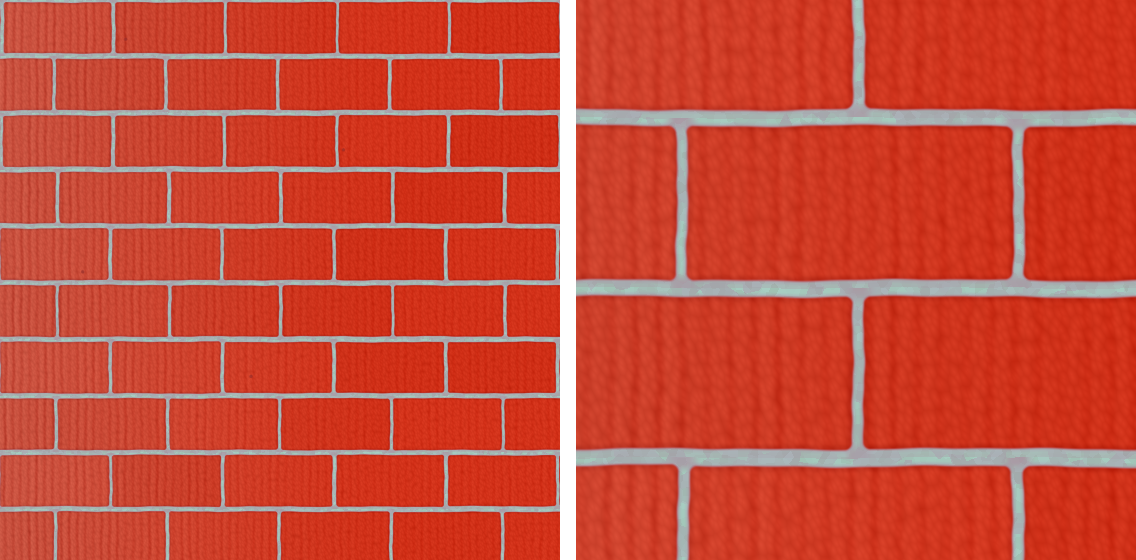
Left: the whole. Right: its middle third, enlarged.
Give the GLSL for this texture, as a WebGL 1 fragment shader.

```glsl
precision highp float;
uniform vec2 u_resolution;

const vec2 PITCH = vec2(0.1997, 0.1011);
const vec2 JOINT_HALF = vec2(0.0035, 0.0052);
const float CORNER = 0.004;
const float RIDGES = 70.0;
const float TAU = 6.28318;

const vec3 RED = vec3(0.815, 0.185, 0.09);
const vec3 FADED_RED = vec3(0.775, 0.315, 0.245);
const vec3 GREY = vec3(0.65, 0.69, 0.70);
const vec3 MINT = vec3(0.64, 0.78, 0.73);
const vec3 MAUVE = vec3(0.67, 0.55, 0.62);
const vec3 ROSE = vec3(0.72, 0.37, 0.41);

float hash(vec2 p) {
  return fract(sin(dot(p, vec2(127.1, 311.7))) * 4375.85);
}

// Nearest feature point: x = distance, y = random value of its cell
vec2 cellular(vec2 p) {
  vec2 cell = floor(p);
  vec2 nearest = vec2(8.0, 0.0);
  for (int j = -1; j <= 1; j++) {
    for (int i = -1; i <= 1; i++) {
      vec2 id = cell + vec2(float(i), float(j));
      vec2 point = id + vec2(hash(id), hash(id + 37.0));
      float dist = length(p - point);
      if (dist < nearest.x) nearest = vec2(dist, hash(id + 71.0));
    }
  }
  return nearest;
}

float waves(float t, float seed) {
  return 0.5 * sin(t + seed) + 0.3 * sin(2.3 * t + 1.7 * seed)
       + 0.2 * sin(5.1 * t + 2.9 * seed);
}

float roundedBox(vec2 p, vec2 halfSize, float radius) {
  vec2 q = abs(p) - halfSize + radius;
  return length(max(q, 0.0)) + min(max(q.x, q.y), 0.0) - radius;
}

// Position from the brick centre in xy, column and row in zw
vec4 brickBond(vec2 uv) {
  float down = (1.0008 - uv.y) / PITCH.y;
  float row = floor(down);
  float shift = 0.5 * mod(row, 2.0) + 0.034 * (hash(vec2(row, 5.0)) - 0.5);
  float across = uv.x / PITCH.x - shift;
  float column = floor(across);
  vec2 local = vec2(across - column - 0.5, 0.5 - down + row) * PITCH;
  return vec4(local, column, row);
}

vec3 brickColor(vec2 uv, vec2 id, float depth) {
  float fade = 1.0 - smoothstep(-0.1, 0.75, uv.x);
  vec3 color = mix(RED, FADED_RED, fade);

  // Vertical corrugation, strongest on the faded side
  float wobble = 0.55 * waves(uv.y * 48.0, id.y + uv.x * 25.0);
  float phase = uv.x * RIDGES * TAU + wobble + hash(id) * 1.5;
  float ridge = sin(phase) + 0.3 * sin(2.0 * phase + 1.0);
  float strength = 0.75 + 0.5 * waves(uv.x * 90.0, id.y);
  color += ridge * strength * mix(0.018, 0.048, fade) * vec3(0.7, 1.0, 0.9);

  // Slanted paper grain and small tone changes between bricks
  vec2 slanted = vec2(uv.x + 0.35 * uv.y, uv.y);
  float grain = cellular(slanted * vec2(230.0, 140.0)).x - 0.48;
  color -= grain * vec3(0.07, 0.055, 0.05);
  color += 0.018 * (hash(id + 9.0) - 0.5);

  float rim = 1.0 - smoothstep(0.0, 0.004, depth);
  return color - rim * vec3(0.07, 0.045, 0.03);
}

vec3 mortarColor(vec2 uv, vec2 local, float depth) {
  vec2 blotch = cellular(uv * 110.0);
  float core = smoothstep(0.0008, 0.0034, depth);
  vec3 color = mix(GREY, MINT, smoothstep(0.25, 0.75, blotch.y) * core);
  color += 0.05 * (cellular(uv * 210.0).y - 0.5) * vec3(0.6, 1.0, 1.2);

  // Mauve stain along the upper side of beds and around crossings
  float upper = smoothstep(0.0455, 0.0490, -local.y);
  vec2 corner = smoothstep(vec2(0.088, 0.040), vec2(0.097, 0.048), abs(local));
  float stain = max(0.5 * upper * (1.0 - 0.5 * core), 0.65 * corner.x * corner.y);
  color = mix(color, MAUVE, stain * (0.5 + 0.7 * blotch.y));
  return mix(ROSE, color, smoothstep(-0.0004, 0.0017, depth));
}

void main() {
  vec2 uv = gl_FragCoord.xy / u_resolution;
  float pixel = 1.0 / min(u_resolution.x, u_resolution.y);

  // Uneven courses and slightly irregular brick sizes
  vec2 bent = uv + 0.0009 * vec2(waves(uv.y * 70.0, uv.x * 9.0),
                                 waves(uv.x * 34.0, floor(uv.y * 9.9 + 0.5)));
  vec4 bond = brickBond(bent);
  vec2 jitter = vec2(hash(bond.zw), hash(bond.zw + 23.0)) - 0.5;
  vec2 halfSize = 0.5 * PITCH - JOINT_HALF + jitter * vec2(0.0016, 0.0010);
  float dist = roundedBox(bond.xy, halfSize, CORNER);

  vec3 brick = brickColor(uv, bond.zw, max(-dist, 0.0));
  vec3 mortar = mortarColor(uv, bond.xy, dist);
  float edge = max(0.0008, 0.75 * pixel);
  vec3 color = mix(brick, mortar, smoothstep(-edge, edge, dist));

  // Rare dark pits
  vec2 pit = cellular(uv * 24.0);
  float pitMask = step(0.985, pit.y) * (1.0 - smoothstep(0.04, 0.10, pit.x));
  color = mix(color, vec3(0.55, 0.16, 0.16), 0.55 * pitMask);

  gl_FragColor = vec4(clamp(color, 0.0, 1.0), 1.0);
}
```
